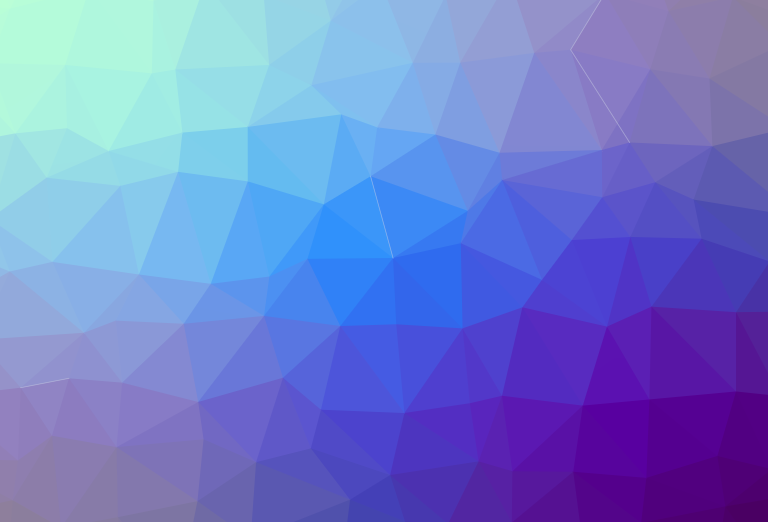
Give the GLSL for this background, as a Shadertoy shader.

```glsl
// Low-poly gradient: a jittered triangle mesh from mint through blue to purple.

vec2 hash22(vec2 p) {
    vec3 q = fract(p.xyx * vec3(0.1031, 0.1030, 0.0973));
    q += dot(q, q.yzx + 33.33);
    return fract((q.xx + q.yz) * q.zy);
}

// Lattice corner pushed off its grid position
vec2 meshVertex(vec2 id) {
    return id + (hash22(id + 17.0) - 0.5) * 0.74;
}

float ramp(float a, float b, float t) {
    return clamp((t - a) / (b - a), 0.0, 1.0);
}

// Mint, aqua, blue, indigo, purple, plum
vec3 palette(float t) {
    vec3 c = mix(vec3(0.73, 1.0, 0.84), vec3(0.64, 0.94, 0.89), ramp(0.0, 0.2, t));
    c = mix(c, vec3(0.10, 0.50, 1.0), ramp(0.2, 0.5, t));
    c = mix(c, vec3(0.31, 0.26, 0.81), ramp(0.5, 0.65, t));
    c = mix(c, vec3(0.35, 0.0, 0.65), ramp(0.65, 0.8, t));
    return mix(c, vec3(0.29, 0.0, 0.38), ramp(0.8, 1.0, t));
}

// Blend of a horizontal and a vertical run of the palette
vec3 gradientColor(vec2 uv) {
    vec3 across = palette(uv.x);
    vec3 down = palette(1.0 - uv.y);
    vec3 c = 0.5 * (across + down);
    float contrast = abs(across.g - down.g);
    c.r = sqrt(0.5 * (across.r * across.r + down.r * down.r));
    c.r += 0.16 * contrast * (1.0 - contrast);
    return c;
}

// Signed distance to the line a-b, positive on its left
float leftOf(vec2 p, vec2 a, vec2 b) {
    vec2 e = b - a;
    vec2 d = p - a;
    return (e.x * d.y - e.y * d.x) / length(e);
}

// Adds one flat facet, weighted by its pixel coverage
void addFacet(inout vec4 sum, vec2 p, vec2 a, vec2 b, vec2 c, vec2 size, float px) {
    float inside = min(leftOf(p, a, b), min(leftOf(p, b, c), leftOf(p, c, a)));
    float cover = clamp(0.5 + inside / px, 0.0, 1.0);
    sum += cover * vec4(gradientColor((a + b + c) / (3.0 * size)), 1.0);
}

// Hairline of light along the mesh edge between two corners
float seam(vec2 p, vec2 idA, vec2 idB, float px) {
    vec2 a = meshVertex(idA);
    vec2 e = meshVertex(idB) - a;
    float h = clamp(dot(p - a, e) / dot(e, e), 0.0, 1.0);
    float d = length(p - a - e * h);
    return 1.0 - smoothstep(0.0, 0.008 + px * 0.5, d);
}

void mainImage(out vec4 fragColor, in vec2 fragCoord) {
    // Eight mesh rows fill the canvas height
    float px = 8.0 / iResolution.y;
    vec2 p = fragCoord * px;
    vec2 size = iResolution.xy * px;
    vec2 cell = floor(p);

    // Nearby cells, each split along its shorter diagonal
    vec4 sum = vec4(gradientColor(p / size), 1.0) * 0.001;
    for (int y = -1; y <= 1; y++) {
        for (int x = -1; x <= 1; x++) {
            vec2 id = cell + vec2(x, y);
            vec2 a = meshVertex(id);
            vec2 b = meshVertex(id + vec2(1, 0));
            vec2 c = meshVertex(id + vec2(1, 1));
            vec2 d = meshVertex(id + vec2(0, 1));
            if (distance(a, c) < distance(b, d)) {
                addFacet(sum, p, a, b, c, size, px);
                addFacet(sum, p, a, c, d, size, px);
            } else {
                addFacet(sum, p, a, b, d, size, px);
                addFacet(sum, p, b, c, d, size, px);
            }
        }
    }
    vec3 color = sum.rgb / sum.a;

    // A few pale seams
    float glint = seam(p, vec2(9, 8), vec2(9, 7), px);
    glint = max(glint, seam(p, vec2(9, 7), vec2(10, 6), px));
    glint = max(glint, seam(p, vec2(6, 5), vec2(6, 4), px));
    glint = max(glint, seam(p, vec2(0, 2), vec2(1, 2), px));
    color = mix(color, vec3(0.8, 0.82, 0.9), 0.4 * glint);

    fragColor = vec4(color, 1.0);
}
```
